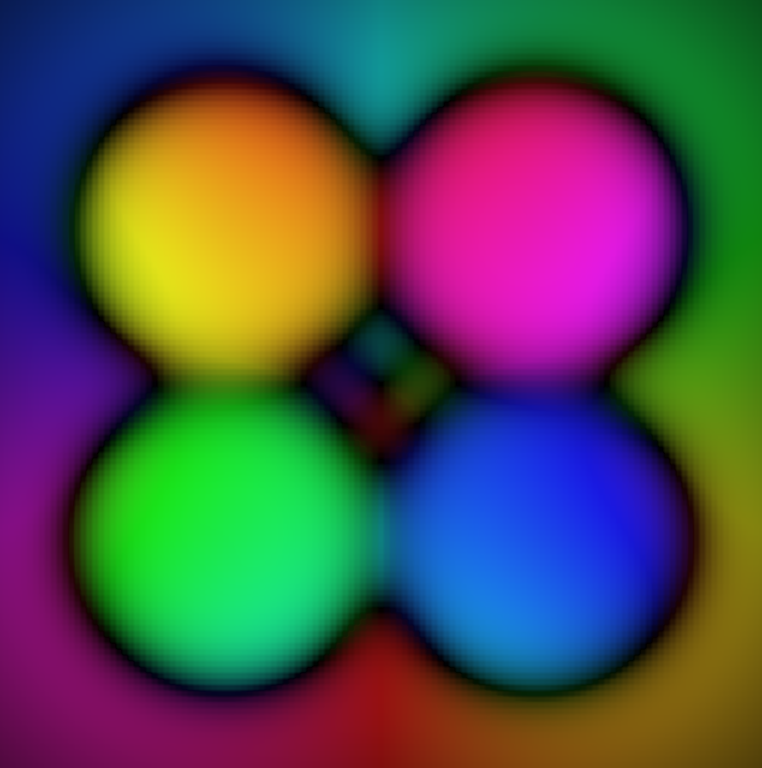
This background is drawn by a WebGL 1 fragment shader. Its source:

```glsl
precision highp float;

uniform vec2 u_resolution;

// Hue in turns to a fully saturated colour
vec3 hueColor(float hue) {
    return clamp(abs(mod(hue * 6.0 + vec3(0.0, 4.0, 2.0), 6.0) - 3.0) - 1.0, 0.0, 1.0);
}

// Soft cell steps: flat plateaus joined by short ramps
vec2 softCells(vec2 p, float count) {
    vec2 u = p * count;
    return (floor(u) + smoothstep(0.15, 0.85, fract(u))) / count;
}

// Outward halo along the diagonal minus an inward core that fans out sideways
vec2 lobeField(vec2 p, vec2 dir) {
    vec2 offset = p - 0.58 * dir;
    vec2 side = vec2(-dir.y, dir.x);
    float dist = length(offset);
    float halo = 0.603 * exp(-dist * dist / 0.556);
    float core = 1.65 * exp(-pow(dist / 0.37, 3.6));
    return dir * halo - (dir + 1.3 * side * dot(offset, side)) * core;
}

void main() {
    vec2 p = (2.0 * gl_FragCoord.xy - u_resolution) / min(u_resolution.x, u_resolution.y);
    p = softCells(p, 64.0);

    // Small outward swirl of colour in the centre
    vec2 field = 1.4 * p * exp(-dot(p, p) / 0.0225);

    // Four lobes on the diagonals
    for (int i = 0; i < 4; i++) {
        float angle = 1.570796 * (float(i) + 0.5);
        field += lobeField(p, vec2(cos(angle), sin(angle)));
    }

    // Direction gives the hue, strength gives the brightness
    float hue = atan(field.y, field.x + 1e-6) / 6.283185 + 0.25;
    float brightness = 1.0 - exp(-2.2 * length(field));
    vec3 color = mix(vec3(1.0), hueColor(hue), 0.89) * brightness;

    gl_FragColor = vec4(color, 1.0);
}
```
